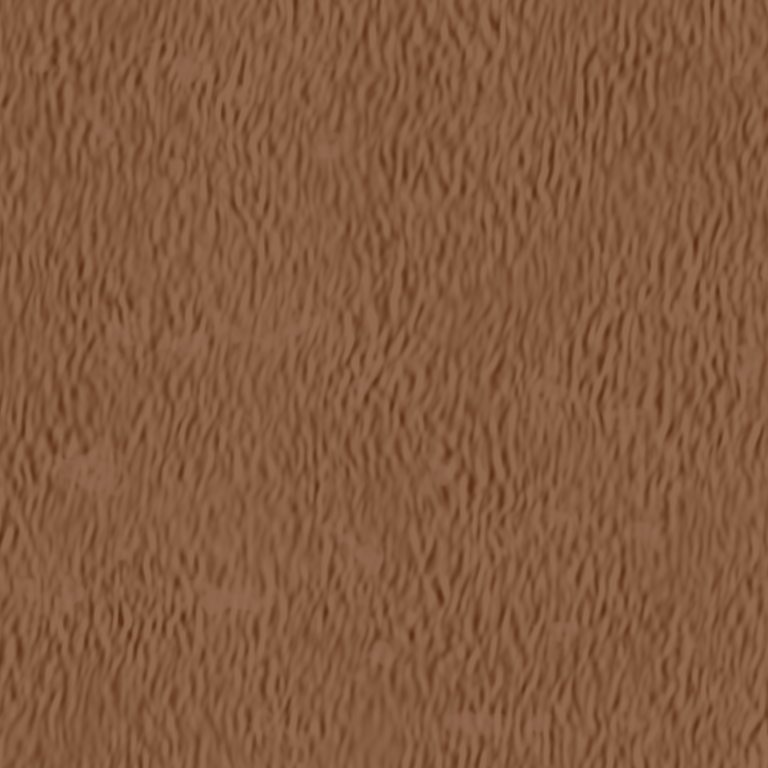
A WebGL 2 fragment shader for this texture:

```glsl
#version 300 es
precision highp float;
// Brown wind-rippled ground: short, dense upright ripples with dark grooves.
// Sidelong differences of stretched gradient noise shade the ripples, graded
// from groove to crest; small worn pale patches are laid over them.

uniform vec2 u_resolution;
out vec4 fragColor;

const float TAU = 6.2831853;
const float NOISE_DEVIATION = 0.2;
const vec3 GROOVE = vec3(0.44, 0.27, 0.16);
const vec3 CREST = vec3(0.56, 0.397, 0.287);
const vec3 WORN = vec3(0.59, 0.435, 0.33);

// Integer hash of a lattice cell, returned as an angle
float cellAngle(ivec2 cell) {
    uvec2 q = uvec2(cell + 4096) * uvec2(1597334673u, 3812015801u);
    uint h = (q.x ^ q.y) * 747796405u;
    h = ((h >> 15) ^ h) * 2246822519u;
    h ^= h >> 13;
    return float(h & 65535u) / 65536.0 * TAU;
}

float cornerSlope(ivec2 cell, vec2 offset) {
    float angle = cellAngle(cell);
    return dot(vec2(cos(angle), sin(angle)), offset);
}

// Gradient noise scaled to a deviation of about one
float noise(vec2 p) {
    ivec2 cell = ivec2(floor(p));
    vec2 f = fract(p);
    vec2 w = f * f * f * (f * (f * 6.0 - 15.0) + 10.0);
    float low = mix(cornerSlope(cell, f),
                    cornerSlope(cell + ivec2(1, 0), f - vec2(1.0, 0.0)), w.x);
    float high = mix(cornerSlope(cell + ivec2(0, 1), f - vec2(0.0, 1.0)),
                     cornerSlope(cell + ivec2(1, 1), f - vec2(1.0, 1.0)), w.x);
    return mix(low, high, w.y) / NOISE_DEVIATION;
}

// Shading of noise lit from the side, which favours upright streaks
float sideLit(vec2 p) {
    return (noise(p) - noise(p + vec2(0.7, 0.0))) / 1.55;
}

// Lean the ripples and let their direction drift over the ground
vec2 leanAndDrift(vec2 p) {
    float drift = 0.0035 * noise(p * 5.0 + 11.3) + 0.0010 * noise(p * 21.0 + 37.7);
    float lift = 0.003 * noise(p * 9.0 + 71.1);
    return vec2(p.x - 0.09 * p.y + drift, p.y - 0.10 * p.x + lift);
}

// Fine upright ripples that split, merge and end
float ripples(vec2 p) {
    float phase = TAU * 71.0 * p.x + 1.1 * noise(p * vec2(24.0, 30.0) + 5.9);
    return 0.80 * sideLit(p * vec2(100.0, 38.0) + 3.1)
         + 0.50 * sideLit(p * vec2(84.0, 29.0) + 57.4)
         + 0.25 * sideLit(p * vec2(135.0, 62.0) + 19.8)
         + 0.40 * sin(phase);
}

// Faint broad swells and slanting bands beneath the ripples
float swells(vec2 p) {
    vec2 slanted = vec2(p.x + 0.3 * p.y, p.y - 0.3 * p.x);
    return 0.13 * noise(slanted * vec2(13.0, 28.0) + 23.6)
         + 0.14 * noise(p * 4.0 + 91.2);
}

// Small irregular patches with ragged edges
float wornPatches(vec2 p) {
    float field = noise(p * 12.0 + 43.8) + 0.45 * noise(p * 33.0 + 8.4)
                + 0.25 * noise(p * 70.0 + 29.5);
    return smoothstep(1.5, 2.9, field);
}

// Grooves fall away faster than crests rise
float grade(float height) {
    float steepness = height < 0.0 ? 0.38 : 0.25;
    return clamp(0.74 + steepness * height, -0.6, 1.15);
}

void main() {
    vec2 p = gl_FragCoord.xy / min(u_resolution.x, u_resolution.y);
    vec2 ground = leanAndDrift(p);
    float worn = wornPatches(p);

    // Relief varies in depth and flattens on worn ground
    float depth = clamp(1.0 + 0.16 * noise(p * 7.0 + 17.2), 0.65, 1.45);
    float height = ripples(ground) * depth * (1.0 - 0.4 * worn) + swells(p);

    vec3 colour = mix(GROOVE, CREST, grade(height));
    colour = mix(colour, WORN, 0.55 * worn);
    fragColor = vec4(colour, 1.0);
}
```
